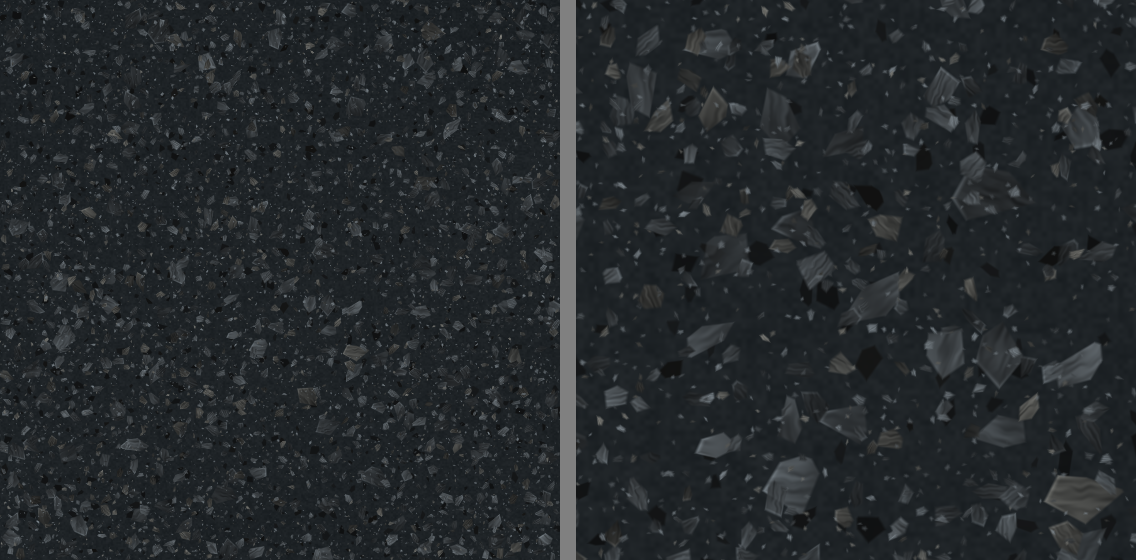
Left: the whole. Right: its middle third, enlarged.
Write a WebGL 1 fragment shader that draws this texture.

```glsl
precision highp float;
// Dark polished stone composite: a near-black, finely grained ground with
// scattered angular grey chips, black chips and pale specks. Each chip is a
// random convex polygon in a jittered grid cell; layers run from coarse to fine.
uniform vec2 u_resolution;

#define GROUND vec3(0.113, 0.132, 0.145)
#define GRAIN 0.050
#define LARGE_CELLS 23.0
#define MEDIUM_CELLS 41.0
#define SMALL_CELLS 82.0
#define SPECK_CELLS 150.0
#define LARGE_AMOUNT 0.36
#define MEDIUM_AMOUNT 0.72
#define BLACK_AMOUNT 0.38
#define STREAKS 0.55
#define RIM_LIGHT 0.17
#define SOFTNESS 0.0011

float hash(vec2 p) {
  return fract(sin(dot(p, vec2(127.1, 311.7))) * 43758.5453);
}

float noise(vec2 p) {
  vec2 i = floor(p), f = fract(p);
  f = f * f * (3.0 - 2.0 * f);
  return mix(mix(hash(i), hash(i + vec2(1.0, 0.0)), f.x),
             mix(hash(i + vec2(0.0, 1.0)), hash(i + vec2(1.0, 1.0)), f.x), f.y);
}

vec2 rotate(vec2 p, float angle) {
  float c = cos(angle), s = sin(angle);
  return vec2(c * p.x - s * p.y, s * p.x + c * p.y);
}

// Signed distance to a broken chip: five jittered half planes, corners clipped.
float chipDistance(vec2 p, float radius, vec2 id) {
  float d = length(p) - radius * 1.25;
  for (int i = 0; i < 5; i++) {
    float k = float(i);
    float angle = (k + 0.8 * (hash(id + k * 3.7) - 0.5)) * 1.2566;
    float reach = radius * mix(0.55, 1.0, hash(id + k * 5.3 + 9.1));
    d = max(d, dot(p, vec2(cos(angle), sin(angle))) - reach);
  }
  return d;
}

// Lays one grid of chips over a colour; sizes are in cells, shades are grey levels.
vec3 scatter(vec3 color, vec2 uv, float cells, float seed, float amount,
             vec2 sizes, vec2 shades, float detail) {
  vec2 grid = uv * cells;
  float edge = cells * max(SOFTNESS, 0.8 / u_resolution.y);
  for (int y = -1; y <= 1; y++) {
    for (int x = -1; x <= 1; x++) {
      vec2 cell = floor(grid) + vec2(float(x), float(y));
      vec2 id = cell + seed;
      if (hash(id) > amount) continue;

      // Placement, direction and outline
      vec2 center = cell + 0.15 + 0.7 * vec2(hash(id + 11.3), hash(id + 23.9));
      vec2 p = rotate(grid - center, 6.2832 * hash(id + 31.7));
      float pick = hash(id + 43.1);
      float radius = mix(sizes.x, sizes.y, pick * pick);
      vec2 stretched = p * vec2(0.9, mix(1.0, 1.75, hash(id + 57.7)));
      float d = chipDistance(stretched, radius, id);
      float mask = 1.0 - smoothstep(-edge, edge, d);

      // Mineral shade with wavy streaks and a slanting gradient
      float shade = mix(shades.x, shades.y, pow(hash(id + 61.3), 1.3));
      vec2 wavy = p + 0.08 * noise(p * 7.0 + id);
      float streak = noise(wavy * vec2(3.0, 17.0) + id * 7.0) - 0.5;
      float slant = clamp(p.x / radius, -1.0, 1.0);
      shade *= 1.0 + detail * (STREAKS * streak + 0.16 * slant);

      // A few chips catch light along one broken edge
      float rim = smoothstep(-0.07, 0.0, d) * smoothstep(0.1, 0.9, slant);
      shade += detail * RIM_LIGHT * rim * step(0.6, hash(id + 73.9));

      // Mostly cool greys, some warm; deeper chips are veiled by the ground
      vec3 cool = vec3(0.95, 1.02, 1.07);
      vec3 warm = vec3(1.0, 1.0, 0.96);
      vec3 tint = mix(cool, warm, step(0.8, hash(id + 83.3)));
      float veil = mix(0.7, 1.0, hash(id + 97.1));
      color = mix(color, shade * tint, mask * veil);
    }
  }
  return color;
}

void main() {
  vec2 uv = gl_FragCoord.xy / u_resolution.y;

  // Ground with fine grain and faint broad drift
  float grain = 0.6 * noise(uv * 330.0) + 0.4 * noise(uv * 140.0 + 40.0) - 0.5;
  float drift = noise(uv * 3.0 + 5.0) - 0.5 - 0.35 * smoothstep(0.6, 1.0, uv.y);
  vec3 color = GROUND + GRAIN * grain + 0.012 * drift;

  // Black chips, then grey chips from coarse to fine
  color = scatter(color, uv, 44.0, 17.0, BLACK_AMOUNT,
                  vec2(0.15, 0.42), vec2(0.055, 0.085), 0.0);
  color = scatter(color, uv, LARGE_CELLS, 131.0, LARGE_AMOUNT,
                  vec2(0.27, 0.50), vec2(0.16, 0.33), 1.0);
  color = scatter(color, uv, MEDIUM_CELLS, 257.0, MEDIUM_AMOUNT,
                  vec2(0.19, 0.47), vec2(0.15, 0.36), 1.0);
  color = scatter(color, uv, SMALL_CELLS, 389.0, 0.36,
                  vec2(0.12, 0.35), vec2(0.18, 0.48), 0.6);
  color = scatter(color, uv, SPECK_CELLS, 521.0, 0.22,
                  vec2(0.12, 0.26), vec2(0.22, 0.50), 0.0);
  gl_FragColor = vec4(color, 1.0);
}
```
